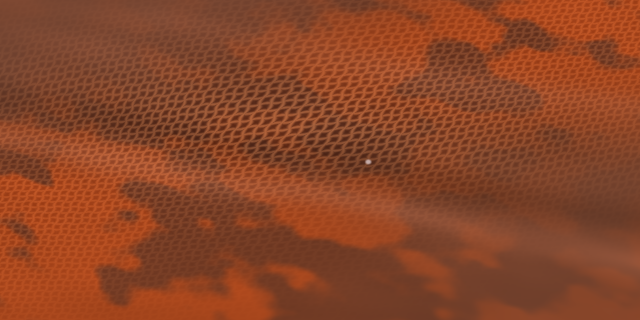
This texture is drawn by a WebGL 2 fragment shader. Its source:

```glsl
#version 300 es
precision highp float;
// Folded orange-brown net fabric with dark blotches, seen in shallow focus.
uniform vec2 u_resolution;
out vec4 fragColor;

float hash(vec2 p) {
  return fract(sin(dot(p, vec2(127.1, 311.7))) * 43758.5453);
}

float noise(vec2 p) {
  vec2 i = floor(p), f = fract(p);
  f = f * f * (3.0 - 2.0 * f);
  return mix(mix(hash(i), hash(i + vec2(1, 0)), f.x),
             mix(hash(i + vec2(0, 1)), hash(i + vec2(1, 1)), f.x), f.y);
}

float fbm(vec2 p) {
  float sum = 0.0, amp = 0.55;
  for (int i = 0; i < 3; i++) {
    sum += amp * noise(p);
    p = mat2(1.6, 1.1, -1.1, 1.6) * p + 7.3;
    amp *= 0.5;
  }
  return sum;
}

float bell(float x, float width) {
  return exp(-x * x / (width * width));
}

// Soft thread profile, one per unit of phase
float thread(float phase) {
  float wave = 0.5 + 0.5 * cos(6.28318 * phase);
  return wave * wave;
}

// Steep and shallow threads crossing; cells are widest in the middle
float net(vec2 p, float fold) {
  float steep = 40.0 * p.x - 4.4 * tanh((p.x - 1.0) / 0.4) - 17.0 * p.y;
  float shallow = 58.0 * (p.y - 0.06 * p.x) - 2.2 * tanh((fold - 0.8) / 0.16);
  float a = thread(steep + 0.12 * sin(3.14159 * shallow));
  float b = thread(shallow + 0.1 * sin(3.14159 * steep));
  return max(a, 0.9 * b) - 0.5;
}

void main() {
  vec2 p = gl_FragCoord.xy / u_resolution.y;
  vec2 sway = vec2(noise(p * 3.0), noise(p * 3.0 + 19.0)) - 0.5;
  float fold = p.y + 0.2 * p.x + 0.06 * sway.y;
  float depth = p.y - 0.35 - 0.3 * p.x;
  float focus = bell(depth, 0.34);
  float valley = bell(fold - 0.82, 0.2);

  // Dyed cloth with soft-edged blotches
  vec2 slanted = vec2(p.x - 0.2 * p.y, fold);
  float blotch = fbm(slanted * vec2(5.5, 10.0) + 3.0);
  float edge = mix(0.13, 0.07, focus);
  blotch = smoothstep(0.52 - edge, 0.52 + edge, blotch);
  vec3 color = mix(vec3(0.66, 0.275, 0.11), vec3(0.40, 0.215, 0.14), 0.85 * blotch);
  color = mix(color, vec3(0.47, 0.255, 0.16), 0.78 * valley);

  // Grey haze where the cloth leaves the focal plane
  float haze = 0.85 * smoothstep(0.12, 0.5, depth)
             + 0.6 * smoothstep(0.2, 0.6, -depth) * smoothstep(0.7, 1.8, p.x);
  color = mix(color, vec3(0.46, 0.275, 0.2), haze);

  // Pale light along the two fold crests, shade beneath them
  float streak = 0.5 + 0.9 * noise(slanted * vec2(2.5, 14.0));
  float crest = bell(fold - 0.58, 0.055) + 0.6 * bell(fold - 1.03, 0.045)
              + 0.6 * bell(fold - 0.92, 0.05) * bell(p.x - 0.3, 0.25);
  color = mix(color, vec3(0.64, 0.37, 0.26), clamp(0.45 * crest * streak, 0.0, 1.0));
  color *= 1.0 - 0.13 * bell(fold - 0.71, 0.06);
  color *= 0.93 + 0.14 * fbm(slanted * vec2(3.0, 9.0) + 31.0);

  // Net threads, fading with blur
  float mesh = net(p + 0.025 * sway, fold);
  float contrast = focus * (0.4 + 0.6 * valley);
  color += mesh * contrast * vec3(0.31, 0.215, 0.135);
  color += 0.03 * (1.0 - haze) * contrast * vec3(1.0, 0.75, 0.5);

  // Fine lint and one bright fleck
  color += 0.025 * (noise(p * 170.0) - 0.5) * focus;
  float fleck = 1.0 - smoothstep(0.003, 0.011, length((p - vec2(1.151, 0.494)) * vec2(0.8, 1.0)));
  color = mix(color, vec3(0.82, 0.74, 0.74), 0.85 * fleck);

  fragColor = vec4(clamp(color, 0.0, 1.0), 1.0);
}
```
